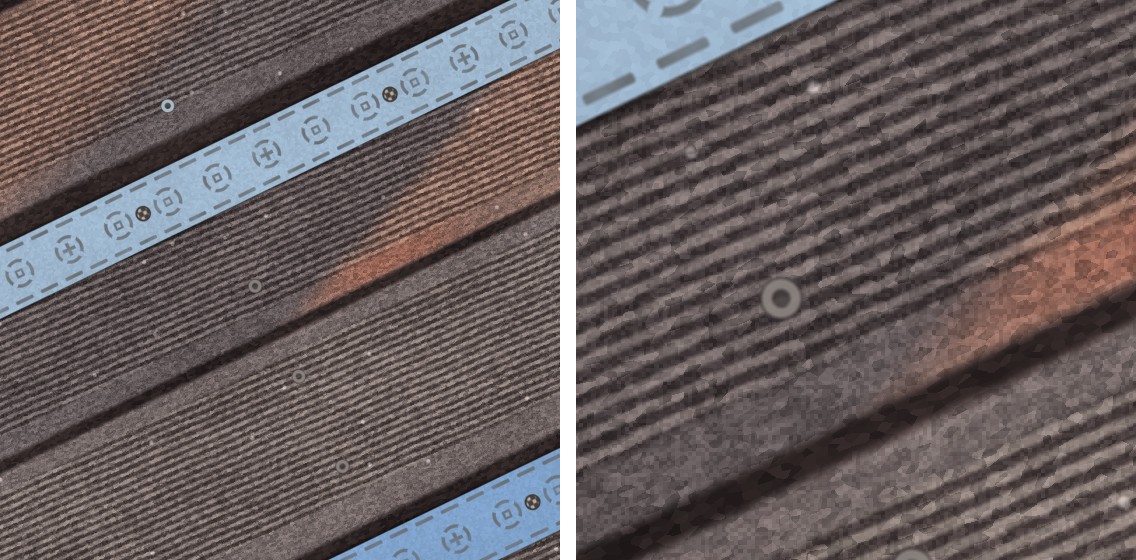
Left: the whole. Right: its middle third, enlarged.
This texture is drawn by a WebGL 2 fragment shader. Its source:

```glsl
#version 300 es
precision highp float;
// Weathered grooved deck boards crossed by pale blue anti-slip strips with stamped rings, dashes and screws.
uniform vec2 u_resolution;
out vec4 fragColor;

const float TILT = 0.4503;
const float GROOVE_PITCH = 0.0134;
const float RING_PITCH = 0.0979;
const vec3 RIDGE = vec3(0.535, 0.485, 0.465);
const vec3 FURROW = vec3(0.285, 0.243, 0.24);
const vec3 LIP = vec3(0.455, 0.41, 0.405);
const vec3 GAP = vec3(0.165, 0.13, 0.13);
const vec3 WARM = vec3(1.17, 1.03, 0.95);
const vec3 STAMP = vec3(0.41, 0.43, 0.45);

float hash(vec2 p) {
  vec3 q = fract(vec3(p.xyx) * 0.1031);
  q += dot(q, q.yzx + 33.33);
  return fract((q.x + q.y) * q.z);
}

// Cellular noise: x is the nearest distance, y a random value of that cell
vec2 cells(vec2 p) {
  vec2 id = floor(p), best = vec2(9.0, 0.0);
  for (int j = -1; j <= 1; j++)
    for (int i = -1; i <= 1; i++) {
      vec2 c = id + vec2(i, j);
      float d = length(c + vec2(hash(c), hash(c + 57.0)) - p);
      if (d < best.x) best = vec2(d, hash(c + 113.0));
    }
  return best;
}

// Layered sines for broad stains
float blotch(vec2 p) {
  float sum = 0.0, amp = 0.5;
  for (int i = 0; i < 4; i++) {
    sum += amp * sin(p.x + 1.7 * sin(p.y)) * cos(p.y - 0.6 * p.x);
    p = mat2(1.5, 1.1, -1.1, 1.5) * p + 2.3;
    amp *= 0.6;
  }
  return sum;
}

float fill(float d, float soft) { return smoothstep(soft, -soft, d); }
float band(float x, float lo, float hi, float soft) {
  return fill(abs(x - 0.5 * (lo + hi)) - 0.5 * (hi - lo), soft);
}
float box(vec2 p, vec2 halfSize) {
  vec2 d = abs(p) - halfSize;
  return length(max(d, 0.0)) + min(max(d.x, d.y), 0.0);
}

// Grooved boards; b holds the distances along and across them
vec3 wood(vec2 p, vec2 b) {
  float stain = blotch(b * vec2(7.0, 13.0));
  vec2 grain = cells(b * vec2(130.0, 230.0));
  float wave = cos(6.28318 * (b.y + 0.045 * b.x + 0.0006 * sin(b.x * 31.0)) / GROOVE_PITCH);
  float ridge = smoothstep(-0.85, 0.9, wave + 0.5 * (grain.y - 0.5) + 0.2 * stain);
  vec3 col = mix(FURROW, RIDGE, ridge);
  // Flat lips beside the gaps
  float lip = max(band(b.y, 0.53, 0.595, 0.005), band(b.y, 0.105, 0.198, 0.005));
  lip = max(lip, max(band(b.y, -0.25, -0.168, 0.006), band(b.y, 0.866, 0.90, 0.004)));
  col = mix(col, LIP, lip * 0.9);
  // Damp shade between two slanted borders, sunlit brown outside
  float slant = dot(p, vec2(0.75, -0.66)) + 0.02 * stain;
  float upper = smoothstep(0.13, 0.16, b.y);
  float sun = max(smoothstep(0.08, 0.13, slant) * fill(b.y - 0.5, 0.01), smoothstep(-0.34, -0.45, slant));
  col *= mix(vec3(1.0), mix(vec3(0.88, 0.88, 0.91), WARM, sun), upper);
  float rust = band(b.y, 0.16, 0.20, 0.012) * band(b.x, 0.74, 0.98, 0.10);
  col *= mix(vec3(1.0), vec3(1.10, 0.92, 0.86), rust);
  // Grain, wear and sparse pale specks
  col *= 1.0 + 0.30 * (grain.y - 0.5) + 0.10 * stain;
  col += 0.09 * (hash(floor(p * 400.0)) - 0.5);
  vec2 speck = cells(p * 13.0 + 4.0);
  col += 0.28 * fill(speck.x - 0.045, 0.025) * step(0.72, speck.y);
  // Open gaps, with reddish worn rims
  float gap = max(band(b.y, 0.50, 0.546, 0.007), band(b.y, 0.138, 0.159, 0.005));
  gap = max(gap, max(band(b.y, -0.262, -0.226, 0.007), band(b.y, 0.878, 0.902, 0.006)));
  return mix(col, GAP * (1.0 + 0.5 * (grain.y - 0.3) + 0.3 * stain), gap);
}

// Line of small screw heads sunk in the boards
vec3 addWoodScrews(vec3 col, vec2 p, float soft) {
  for (int i = 0; i < 5; i++) {
    float r = length(p - vec2(0.2995, 0.811) - float(i) * vec2(0.078, -0.161));
    vec3 metal = i == 0 ? vec3(0.72, 0.82, 0.87) : vec3(0.57, 0.54, 0.52);
    col = mix(col, vec3(0.25, 0.23, 0.23), 0.7 * fill(r - 0.013, soft));
    col = mix(col, metal, 0.85 * fill(abs(r - 0.0085) - 0.003, soft));
  }
  return col;
}

// Stamped strip; q is measured from a crossed ring on the centre line
vec3 addStrip(vec3 col, vec2 q, float halfWidth, vec3 paint, float soft) {
  float edge = abs(q.y) - halfWidth;
  col *= 1.0 - 0.5 * fill(edge - 0.004, 0.005);
  vec3 face = paint * (1.0 + 0.035 * blotch(q * 16.0) + 0.07 * (cells(q * 210.0).y - 0.5));
  float k = floor(q.x / RING_PITCH + 0.5);
  vec2 c = vec2(q.x - k * RING_PITCH, q.y);
  float ring = abs(length(c) - 0.0228) - 0.0029;
  ring = max(ring, 0.0045 - 0.707 * abs(abs(c.x) - abs(c.y)));
  float cross = min(box(c, vec2(0.012, 0.003)), box(c, vec2(0.003, 0.012)));
  float square = abs(box(c, vec2(0.0055))) - 0.002;
  float core = mod(k, 4.0) < 0.5 ? cross : square;
  float pitch = 0.5 * RING_PITCH;
  vec2 dashAt = vec2(mod(q.x + 0.012 * sign(q.y), pitch) - 0.5 * pitch, abs(q.y) - halfWidth + 0.0115);
  float dash = box(dashAt, vec2(0.0145, 0.001)) - 0.0022;
  float wear = 0.85 + 0.25 * blotch(q * 60.0);
  face = mix(face, STAMP, clamp(wear, 0.5, 1.0) * fill(min(min(ring, core), dash), soft));
  // Screws every fifth ring, midway between two rings
  vec2 s = vec2(mod(q.x + RING_PITCH, 5.0 * RING_PITCH) - 2.5 * RING_PITCH, q.y);
  float r = length(s);
  vec3 head = mix(vec3(0.27, 0.25, 0.25), vec3(0.72, 0.68, 0.63), smoothstep(-0.4, 0.9, sin(s.x * 420.0) * cos(s.y * 380.0)));
  head = mix(head, vec3(0.24), fill(abs(r - 0.0125) - 0.0018, soft));
  face = mix(face, head, fill(r - 0.014, soft));
  return mix(col, face, fill(edge, soft));
}

void main() {
  vec2 p = gl_FragCoord.xy / u_resolution;
  float soft = max(0.0016, 0.8 / min(u_resolution.x, u_resolution.y));
  vec2 dir = vec2(cos(TILT), sin(TILT));
  vec2 b = vec2(dot(p, dir), dot(p, vec2(-dir.y, dir.x)));
  vec3 col = addWoodScrews(wood(p, b), p, soft);
  col = addStrip(col, b - vec2(0.3526, 0.4455), 0.058, vec3(0.62, 0.72, 0.81), soft);
  col = addStrip(col, (b - vec2(0.75, -0.321)) / 1.03, 0.064, vec3(0.50, 0.64, 0.80), soft);
  fragColor = vec4(clamp(col, 0.0, 1.0), 1.0);
}
```
